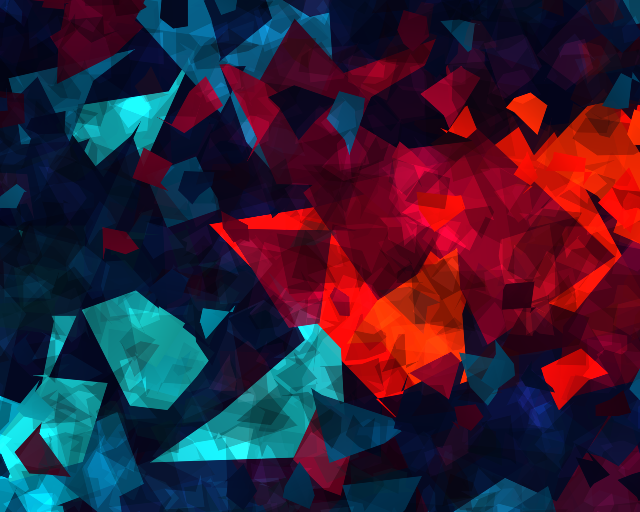
This background is drawn by a Shadertoy shader. Its source:

```glsl
// Layered translucent shards in cyan, crimson and red over a dark navy ground.

const float TAU = 6.28319;
const int CORNERS = 6;
const int LAYERS = 6;

// Four random values in 0..1 from a lattice point
vec4 hash4(vec3 p) {
    vec4 q = fract(p.xyzx * vec4(.1031, .1030, .0973, .1099));
    q += dot(q, q.wzxy + 33.33);
    return fract((q.xxyz + q.yzzw) * q.zywx);
}

float glow(vec2 p, vec2 centre, float radius) {
    vec2 d = (p - centre) / radius;
    return exp(-dot(d, d));
}

// Corners wander past their neighbours, so outlines may cross themselves
vec2 corner(vec3 seed, int index) {
    vec4 h = hash4(seed + vec3(0., 0., float(index) + 1.));
    float angle = TAU * (float(index) + 1.8 * (h.x - .5)) / float(CORNERS);
    return mix(.4, 1., h.y) * vec2(cos(angle), sin(angle));
}

// Signed distance to a shard with even-odd filling, negative inside
float shardDistance(vec2 p, vec3 seed) {
    float nearest = 1e3;
    float side = 1.;
    vec2 a = corner(seed, CORNERS - 1);
    for (int i = 0; i < CORNERS; i++) {
        vec2 b = corner(seed, i);
        vec2 edge = a - b;
        vec2 w = p - b;
        vec2 gap = w - edge * clamp(dot(w, edge) / max(dot(edge, edge), 1e-5), 0., 1.);
        nearest = min(nearest, dot(gap, gap));
        bvec3 crossing = bvec3(p.y >= b.y, p.y < a.y, edge.x * w.y > edge.y * w.x);
        if (all(crossing) || all(not(crossing))) side = -side;
        a = b;
    }
    return side * sqrt(nearest);
}

// Random ink, weighted by broad regions of the canvas
vec3 pickInk(vec2 p, float pick, float tone) {
    float cyan = 3.6 * glow(p, vec2(.24, .1), .27);
    float red = .03 + 4.5 * glow(p, vec2(1.14, .62), .21);
    float crimson = 3. * glow(p, vec2(.68, .59), .25);
    float teal = .12 + .5 * glow(p, vec2(.4, .3), .3);
    float maroon = .38;
    float navy = .45 + .4 * p.y;

    float r = pick * (cyan + red + crimson + teal + maroon + navy);
    if ((r -= cyan) < 0.) return mix(vec3(0., .55, .66), vec3(.1, .68, .64), tone * tone);
    if ((r -= red) < 0.) return mix(vec3(.95, .03, .01), vec3(1., .24, .0), tone * tone * tone);
    if ((r -= crimson) < 0.) return mix(vec3(.34, .0, .1), vec3(.55, .01, .14), tone);
    if ((r -= teal) < 0.) return mix(vec3(.0, .17, .29), vec3(.02, .34, .46), tone);
    if ((r -= maroon) < 0.) return mix(vec3(.13, .0, .06), vec3(.27, .0, .1), tone);
    return mix(vec3(.01, .01, .09), vec3(.01, .07, .2), tone);
}

// Paints one layer of shards: a bold share is nearly opaque, the rest only shade
vec3 paintLayer(vec3 colour, vec2 p, float size, float bold, float share, float layer, float pixel) {
    vec2 q = p / size + layer * vec2(.37, .61);
    vec2 home = floor(q);
    for (int j = -1; j <= 1; j++)
    for (int i = -1; i <= 1; i++) {
        vec2 cell = home + vec2(i, j);
        vec3 seed = vec3(cell + 41., layer * 19. + 7.);
        vec4 h = hash4(seed);
        vec2 local = q - cell - h.xy;
        if (h.z > share || dot(local, local) > 1.) continue;

        float d = shardDistance(local, seed) * size;
        float cover = 1. - smoothstep(-.5 * pixel, .5 * pixel, d);
        vec4 k = hash4(seed + vec3(53., 29., 11.));
        vec2 centre = p - local * size;
        vec3 ink = pickInk(centre, k.x, k.y);

        // A faint slope of light across each shard
        vec2 slope = vec2(cos(TAU * h.w), sin(TAU * h.w));
        ink *= 1. + .16 * dot(local, slope);
        vec3 shaded = colour * mix(.68, 1.42, k.w);
        float opacity = k.z < bold ? .92 : .07;
        colour = mix(colour, mix(shaded, ink, opacity), cover);
    }
    return colour;
}

void mainImage(out vec4 fragColor, in vec2 fragCoord) {
    float pixel = 1. / iResolution.y;
    vec2 p = fragCoord * pixel;

    // Ground: navy above, wine towards the lower right
    float wine = smoothstep(.3, 1.3, p.x + .5 - p.y);
    vec3 colour = mix(vec3(.01, .03, .13), vec3(.13, .0, .08), wine);

    // Large bold shards first, then ever smaller facets that mostly shade
    float size = .44;
    float bold = 1.;
    for (int i = 0; i < LAYERS; i++) {
        float share = i < 2 ? .95 : .72;
        colour = paintLayer(colour, p, size, bold, share, float(i), pixel);
        size *= .65;
        bold *= .62;
    }

    fragColor = vec4(clamp(colour, 0., 1.), 1.);
}
```
